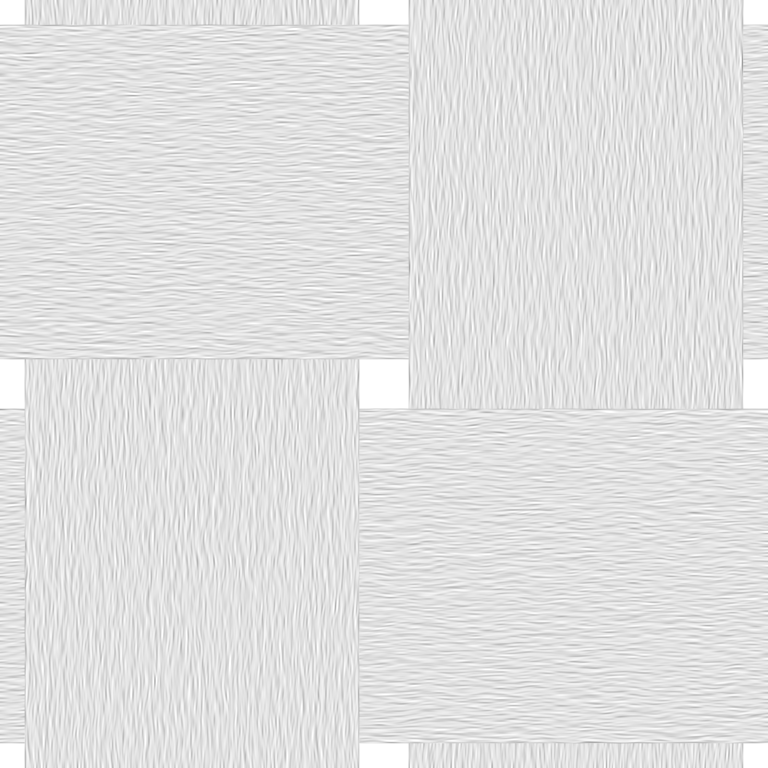
A Shadertoy shader for this pattern:

```glsl
// Plain weave of wide, pale grey paper bands with small white gaps, two by two cells.
// Horizontal and vertical bands swap over and under by checker parity; their fibres
// come from embossed, stretched value noise in two crossing slants.

const float CELLS = 2.0;                      // band crossings across and down
const float HALF_BAND = 0.436;                // half width of a band, in cells
const vec3 GAP_COLOR = vec3(1.0);
const vec3 PAPER_COLOR = vec3(0.887);
const float FIBRE_CONTRAST = 0.105;
const float DARK_GAIN = 1.2;                  // dark streaks are stronger than light ones
const float LIGHT_GAIN = 0.85;
const vec2 FIBRE_FREQ_A = vec2(52.0, 405.0);  // along and across a band, per canvas
const vec2 FIBRE_FREQ_B = vec2(63.0, 465.0);
const float FIBRE_SLANT = 0.05;
const float WAVE_SIZE = 0.003;
const float WAVE_FREQ = 27.0;
const float EDGE_WIDTH = 0.0034;              // in cells
const float EDGE_SHADE = 0.09;
const float EDGE_LIGHT = 0.06;
const float EDGE_BREAKS = 70.0;               // wear along the rim, per canvas

float hash(vec2 p) {
    vec3 h = fract(vec3(p.xyx) * 0.1031);
    h += dot(h, h.yzx + 33.33);
    return fract((h.x + h.y) * h.z);
}

float valueNoise(vec2 p) {
    vec2 cell = floor(p);
    vec2 f = fract(p);
    f = f * f * (3.0 - 2.0 * f);
    float low = mix(hash(cell), hash(cell + vec2(1.0, 0.0)), f.x);
    float high = mix(hash(cell + vec2(0.0, 1.0)), hash(cell + vec2(1.0)), f.x);
    return mix(low, high, f.y);
}

// Difference of neighbouring strands, which leaves fine light and dark streaks
float embossedStreaks(vec2 p) {
    return valueNoise(p) - valueNoise(p + vec2(0.0, 1.0));
}

// Fibres run along x; the seed separates the two band directions
float fibres(vec2 p, float seed) {
    p.y += WAVE_SIZE * (valueNoise(p * WAVE_FREQ + seed) - 0.5);
    vec2 rising = vec2(p.x, p.y + FIBRE_SLANT * p.x);
    vec2 falling = vec2(p.x, p.y - FIBRE_SLANT * p.x);
    float streaks = embossedStreaks(rising * FIBRE_FREQ_A + seed)
                  + embossedStreaks(falling * FIBRE_FREQ_B + seed + 71.0);
    return streaks * (streaks < 0.0 ? DARK_GAIN : LIGHT_GAIN);
}

// Band colour from its fibres and the distance inward from its long edge
vec3 bandColor(vec2 p, float inset, float seed, float aa) {
    float shade = FIBRE_CONTRAST * fibres(p, seed);
    float wear = valueNoise(vec2(p.x * EDGE_BREAKS, floor(p.y * CELLS * 2.0) + seed));
    float rim = 1.0 - smoothstep(EDGE_WIDTH - aa, EDGE_WIDTH + aa, inset);
    float light = 1.0 - smoothstep(0.0, EDGE_WIDTH + aa, abs(inset - 2.5 * EDGE_WIDTH));
    return PAPER_COLOR + shade - EDGE_SHADE * rim * (0.4 + wear) + EDGE_LIGHT * light * wear;
}

void mainImage(out vec4 fragColor, in vec2 fragCoord) {
    vec2 uv = fragCoord / iResolution.xy;
    vec2 grid = uv * CELLS;
    vec2 cell = floor(grid);
    vec2 inset = HALF_BAND - abs(fract(grid) - 0.5);
    float aa = 0.5 * CELLS / min(iResolution.x, iResolution.y);
    vec2 cover = smoothstep(-aa, aa, inset);

    vec3 across = bandColor(uv, inset.y, 11.0, aa);
    vec3 upright = bandColor(uv.yx, inset.x, 137.0, aa);

    // Odd cells show the horizontal band on top, even cells the vertical one
    bool acrossOnTop = mod(cell.x + cell.y, 2.0) > 0.5;
    vec3 color = acrossOnTop ? mix(GAP_COLOR, upright, cover.x)
                             : mix(GAP_COLOR, across, cover.y);
    color = acrossOnTop ? mix(color, across, cover.y)
                        : mix(color, upright, cover.x);
    fragColor = vec4(clamp(color, 0.0, 1.0), 1.0);
}
```
